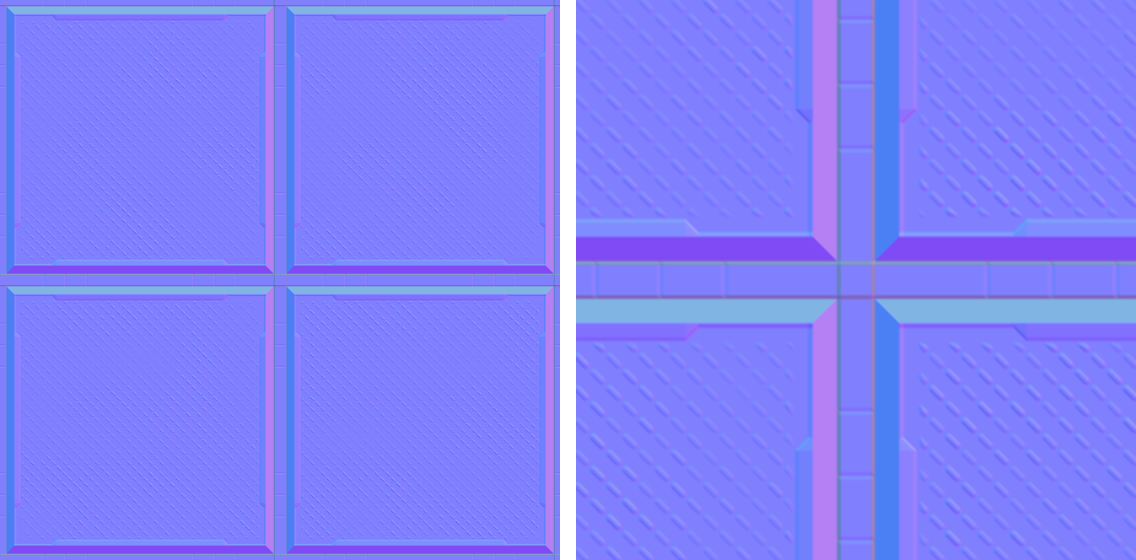
Left, the full canvas; right, a detail of the centre.
Give the GLSL for this texture map, as a three.js fragment shader.

```glsl
// Tangent-space normal map of square bevelled metal panels with a stepped inlay,
// fine diagonal tread and ticked seams. A height field is built per panel,
// then central differences turn its slope into the encoded normal.
varying vec2 vUv;

const float PANELS = 2.0;         // repeats across and up
const float CELL = 384.0;         // units per repeat; all lengths below use them
const float HALF_CELL = 192.0;
const float SEAM = 8.7;           // half width of the seam
const float BEVEL = 11.0;
const float BEVEL_SLOPE = 0.45;
const float RIM_WIDTH = 1.7;
const float RIM_HEIGHT = 0.38;
const float TICK_MID = 102.5;     // middle tick of each group of three
const float TICK_GAP = 29.5;
const float TICK_DEPTH = 0.2;
const float TAB_END = 120.0;      // half length of an inlay tab with its chamfer
const float TAB_DEPTH = 7.5;
const float LIP_INSET = 1.5;
const float TAB_SLOPE = 0.11;
const float LIP_HEIGHT = 0.32;
const float TREAD_COUNT = 26.0;   // dashes per repeat, in two staggered lattices
const float DASH_REACH = 2.6;
const float DASH_RADIUS = 2.0;
const float DASH_HEIGHT = 0.26;
const float WEAR_CELLS = 14.0;    // wear patches across the canvas
const float SAMPLE_STEP = 0.75;
const float RIM_DULL = 0.2;
const float UP_FACE_DULL = 0.07;

float hash(vec2 p) {
  vec3 q = fract(p.xyx * 0.1031);
  q += dot(q, q.yzx + 33.33);
  return fract((q.x + q.y) * q.z);
}

// Value noise that repeats after the given number of cells
float wrappedNoise(vec2 uv, float cells) {
  vec2 p = uv * cells;
  vec2 i = floor(p);
  vec2 f = smoothstep(0.0, 1.0, p - i);
  vec2 a = mod(i, cells);
  vec2 b = mod(i + 1.0, cells);
  return mix(mix(hash(a), hash(vec2(b.x, a.y)), f.x),
             mix(hash(vec2(a.x, b.y)), hash(b), f.x), f.y);
}

vec2 seamDistance(vec2 p) {
  return abs(HALF_CELL - abs(p));
}

// Raised diagonal dashes, each slightly different in height
float tread(vec2 p, vec2 panel) {
  float pitch = CELL / TREAD_COUNT;
  float h = 0.0;
  for (int i = 0; i < 2; i++) {
    vec2 q = p / pitch + 0.5 * float(i);
    vec2 id = floor(q + 0.5);
    vec2 d = (q - id) * pitch;
    float along = (d.x - d.y) * 0.7071;
    float across = (d.x + d.y) * 0.7071;
    float dist = length(vec2(max(abs(along) - DASH_REACH, 0.0), across));
    float strength = 0.6 + 0.5 * hash(id + 60.0 * panel + 100.0 + 37.0 * float(i));
    h += strength * (1.0 - smoothstep(0.3, DASH_RADIUS, dist));
  }
  return h * DASH_HEIGHT;
}

// Bevelled frame plus the raised seam strips and their ticks
float frameHeight(vec2 p) {
  vec2 seam = seamDistance(p);
  float bevel = clamp(min(seam.x, seam.y) - SEAM, 0.0, BEVEL) * BEVEL_SLOPE;
  vec2 strip = 1.0 - smoothstep(SEAM - RIM_WIDTH, SEAM, seam);
  vec2 t = abs(abs(p.yx) - TICK_MID);
  vec2 tick = 1.0 - smoothstep(0.0, 1.8, min(t, abs(t - TICK_GAP)));
  return bevel + dot(strip, RIM_HEIGHT - TICK_DEPTH * tick);
}

// Recessed floor with a chamfered tab on each side
float inlayHeight(vec2 p, vec2 panel, float wear) {
  vec2 inset = seamDistance(p) - SEAM - BEVEL;
  vec2 edge = clamp(TAB_END + LIP_INSET - abs(p.yx), LIP_INSET, TAB_DEPTH);
  vec2 side = TAB_SLOPE * max(edge - inset, 0.0)
            + LIP_HEIGHT * (1.0 - smoothstep(edge - 1.0, edge + 1.0, inset));
  float floorMask = smoothstep(8.5, 11.0, min(inset.x, inset.y));
  return side.x + side.y + floorMask * wear * tread(p, panel);
}

void main() {
  vec2 grid = vUv * PANELS;
  vec2 panel = mod(floor(grid), PANELS);
  vec2 p = (fract(grid) - 0.5) * CELL;
  float wear = mix(0.4, 1.3, wrappedNoise(vUv, WEAR_CELLS));

  // Slope of both layers; the inlay counts only inside the bevel
  vec2 dx = vec2(SAMPLE_STEP, 0.0);
  vec2 dy = dx.yx;
  vec2 frame = vec2(frameHeight(p + dx) - frameHeight(p - dx),
                    frameHeight(p + dy) - frameHeight(p - dy));
  vec2 inlay = vec2(inlayHeight(p + dx, panel, wear) - inlayHeight(p - dx, panel, wear),
                    inlayHeight(p + dy, panel, wear) - inlayHeight(p - dy, panel, wear));
  vec2 seam = seamDistance(p);
  float inside = smoothstep(-0.75, 0.75, min(seam.x, seam.y) - SEAM - BEVEL);
  vec2 slope = (frame + inside * inlay) / (2.0 * SAMPLE_STEP);
  vec3 color = 0.5 + 0.5 * normalize(vec3(-slope, 1.0));

  // Duller blue on the seam rims and on faces turned upward
  vec2 rim = 1.0 - smoothstep(0.5, 1.8, abs(seam - SEAM + 0.5 * RIM_WIDTH));
  color.b -= RIM_DULL * max(rim.x, rim.y) * (1.0 - smoothstep(SEAM, SEAM + 1.0, min(seam.x, seam.y)));
  color.b -= UP_FACE_DULL * smoothstep(0.62, 0.7, color.g);
  gl_FragColor = vec4(color, 1.0);
}
```
